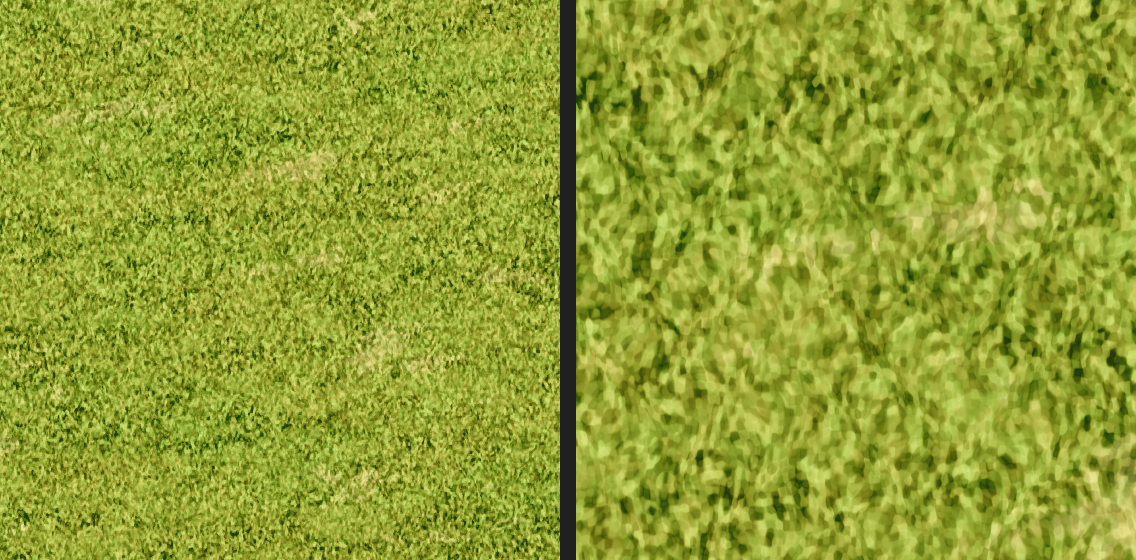
Left: the whole. Right: its middle third, enlarged.
A WebGL 2 fragment shader for this texture:

```glsl
#version 300 es
precision highp float;
// Sunlit mown lawn: fine upright blades, slanting uneven bands and a few dry straw patches.

uniform vec2 u_resolution;
out vec4 fragColor;

// Three random values in 0..1 for a cell
vec3 hash3(vec2 cell) {
    vec3 q = fract(cell.xyx * vec3(0.1031, 0.1030, 0.0973));
    q += dot(q, q.yxz + 33.33);
    return fract((q.xxy + q.yzz) * q.zyx);
}

// Soft cellular noise with zero mean and unit variance; sharpness sets the cell edges
float cells(vec2 p, float sharpness) {
    vec2 base = floor(p);
    float total = 0.0, power = 0.0;
    for (int y = -1; y <= 1; y++) {
        for (int x = -1; x <= 1; x++) {
            vec2 cell = base + vec2(x, y);
            vec3 rnd = hash3(cell + 57.0);
            vec2 offset = cell + 0.15 + 0.7 * rnd.xy - p;
            float weight = exp(-sharpness * dot(offset, offset));
            total += weight * (rnd.z * 2.0 - 1.0) * 1.73;
            power += weight * weight;
        }
    }
    return total / sqrt(power);
}

// Colour ramp from deep shade (0) to bright blade tips (5)
vec3 grassColour(float tone) {
    return vec3(0.25 + 0.102 * tone, 0.32 + 0.1 * tone, tone * (0.028 + 0.0097 * tone));
}

void main() {
    vec2 uv = gl_FragCoord.xy / u_resolution.y;

    // Broad bands that rise gently to the right
    vec2 slant = vec2(uv.x, uv.y - 0.13 * uv.x);
    slant.y += 0.008 * sin(uv.x * 17.0 + 3.0 * sin(uv.y * 11.0));
    float band = cells(slant * vec2(4.0, 15.0), 3.0);
    float clump = cells(slant * vec2(21.0, 52.0) + 31.0, 3.5);
    float warmth = cells(slant * vec2(6.0, 19.0) + 73.0, 3.0);

    // Blades lean a little to either side
    vec2 blade = uv;
    blade.x += 0.0018 * sin(uv.y * 95.0 + 4.0 * sin(uv.x * 37.0));
    blade.y += 0.0012 * sin(uv.x * 120.0 + 3.0 * sin(uv.y * 43.0));
    float coarse = cells(blade * vec2(195.0, 132.0), 6.0);
    float fine = cells(blade * vec2(290.0, 205.0) + 19.0, 6.0);
    float tint = cells(blade * vec2(170.0, 125.0) + 41.0, 4.0);

    // Darker clumps show deeper gaps between blades
    float grain = (0.84 * coarse + 0.74 * fine) * (1.0 - 0.14 * clump - 0.06 * band);
    grain -= 0.07 * (grain * grain - 1.25);
    float tone = 3.1 + grain + 0.12 * band + 0.2 * clump;
    vec3 colour = grassColour(clamp(tone, -0.8, 5.6));

    // Yellow and green drift, with cooler green in the gaps
    colour += vec3(0.014, -0.002, 0.002) * (0.7 * warmth + tint);
    colour += vec3(-0.05, 0.0, 0.045) * smoothstep(1.5, -0.5, tone);

    // Dry straw, broken up by the blades
    float dry = cells(slant * vec2(9.0, 36.0) + 113.0, 3.0) + 0.35 * clump + 0.3 * coarse;
    colour += vec3(0.09, 0.035, 0.11) * smoothstep(1.7, 2.5, dry);

    fragColor = vec4(clamp(colour, 0.0, 1.0), 1.0);
}
```
